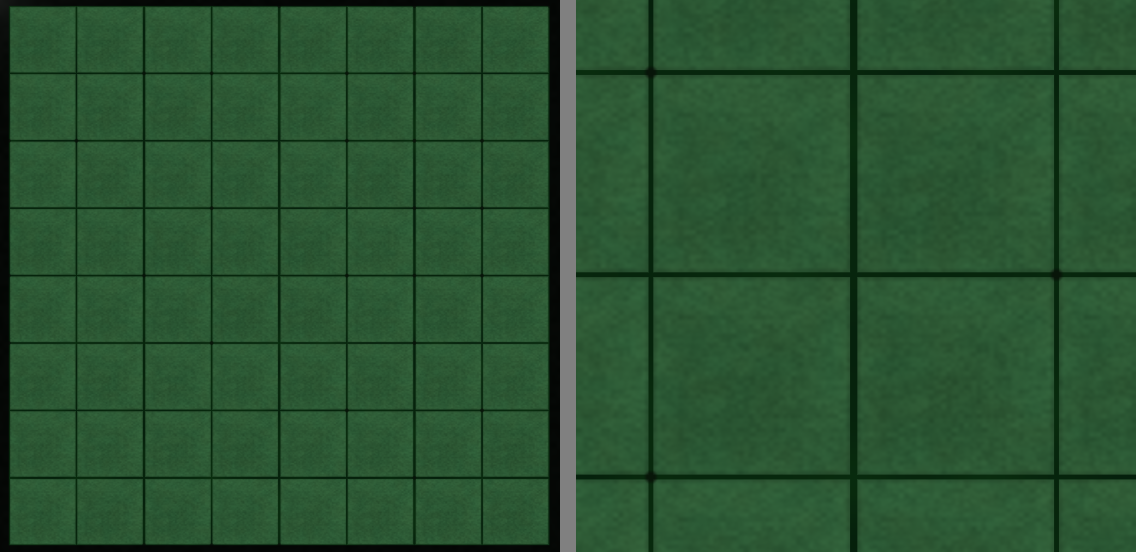
Left: the whole. Right: its middle third, enlarged.
Give the GLSL for this pattern, as a WebGL 1 fragment shader.

```glsl
precision highp float;
// A green felt game board, eight squares by eight, ruled with thin dark lines
// inside a near-black frame. The felt is a mottled, grainy tile of value noise
// repeated in each square; the ruling is a distance to the nearest grid line.
uniform vec2 u_resolution;

float hash(vec2 p) {
  return fract(sin(dot(p, vec2(127.1, 311.7))) * 43758.5453);
}

float noise(vec2 p) {
  vec2 i = floor(p), f = fract(p);
  f = f * f * (3.0 - 2.0 * f);
  return mix(mix(hash(i), hash(i + vec2(1.0, 0.0)), f.x),
             mix(hash(i + vec2(0.0, 1.0)), hash(i + 1.0), f.x), f.y);
}

// Felt of one square: pale rim, darker middle, soft blotches and fine fibres.
vec3 felt(vec2 local, vec2 cell) {
  vec2 rim = abs(local - vec2(0.47, 0.45)) * 2.0;
  float shade = 0.024 * (smoothstep(0.3, 1.0, max(rim.x, rim.y)) - 0.4);
  shade += 0.022 * (noise(local * vec2(7.0, 5.0) + 3.0) - 0.5);
  shade += 0.022 * (noise(local * vec2(15.0, 19.0) + 11.0) - 0.5);
  shade += 0.035 * (noise(local * vec2(34.0, 43.0) + 29.0) - 0.5);
  shade += 0.018 * (noise((local + cell) * 47.0) - 0.5);
  shade += 0.006 * (hash(cell + 5.0) - 0.5);
  float tint = noise((local + cell) * 9.0) - 0.5;
  return vec3(0.172, 0.345, 0.203) + shade * vec3(0.75, 1.2, 0.8)
       + tint * vec3(0.012, -0.004, -0.006);
}

void main() {
  vec2 uv = gl_FragCoord.xy / u_resolution;
  vec2 low = vec2(0.0158, 0.0122), high = vec2(0.9815, 0.9893);
  vec2 grid = (uv - low) / (high - low) * 8.0;
  vec2 pixel = 8.0 / ((high - low) * u_resolution);
  vec2 cell = floor(grid);
  vec3 color = felt(grid - cell, cell);

  // Ruled lines; every second upright and the lowest crossbar are heavier.
  vec2 nearest = floor(grid + 0.5);
  vec2 away = abs(grid - nearest);
  vec2 halfWidth = vec2(mix(0.018, 0.012, mod(nearest.x, 2.0)),
                        nearest.y == 1.0 ? 0.016 : 0.012);
  vec2 line = 1.0 - smoothstep(halfWidth - 0.6 * pixel, halfWidth + 0.6 * pixel, away);
  vec2 halo = 1.0 - smoothstep(halfWidth, halfWidth + 0.028, away);
  color *= 1.0 - 0.13 * max(halo.x, halo.y);
  float unevenness = noise(grid * 3.0 + 17.0);
  vec3 ink = mix(vec3(0.02, 0.125, 0.045), vec3(0.035, 0.175, 0.055), unevenness);
  color = mix(color, ink, max(line.x, line.y));

  // Small dark blots where some of the lines cross.
  float blot = step(0.7, hash(nearest + 41.0)) * (1.0 - smoothstep(0.015, 0.04, length(away)));
  color = mix(color, vec3(0.03, 0.06, 0.03), 0.75 * blot);

  // Frame, with a faint sheen at the upper left corner.
  vec2 inside = min(grid, 8.0 - grid);
  vec2 cover = smoothstep(-0.7 * pixel, 0.7 * pixel, inside);
  float sheen = exp(-18.0 * length(uv - vec2(0.0, 1.0)));
  vec3 frame = vec3(0.012, 0.022, 0.014) + 0.07 * sheen
             + 0.012 * noise(uv * vec2(90.0, 88.0));
  color = mix(frame, color, cover.x * cover.y);

  gl_FragColor = vec4(color, 1.0);
}
```
